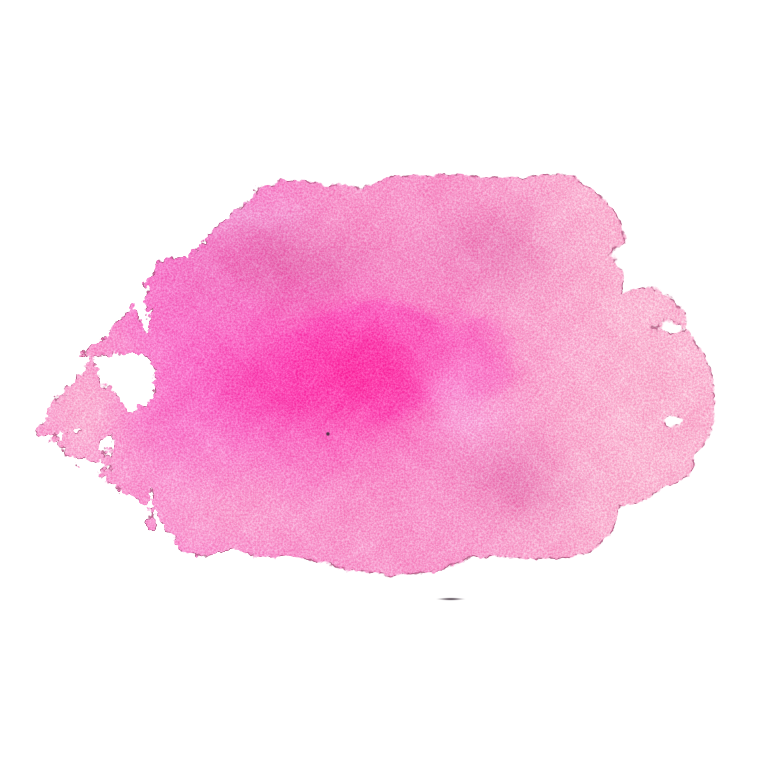
Write a Shadertoy shader that draws this background.

```glsl
const vec3 PAPER = vec3(1.0);
const vec3 ROSE = vec3(0.97, 0.60, 0.80);
const vec3 BLUSH = vec3(0.98, 0.72, 0.83);
const vec3 ORCHID = vec3(0.97, 0.51, 0.81);
const vec3 LILAC = vec3(0.97, 0.68, 0.88);
const vec3 MAUVE = vec3(0.87, 0.41, 0.66);
const vec3 MAGENTA = vec3(0.98, 0.27, 0.74);
const vec3 HOT_PINK = vec3(0.99, 0.19, 0.63);
const vec3 RIM = vec3(0.58, 0.18, 0.36);
const vec3 INK = vec3(0.22, 0.16, 0.21);
const float EDGE_ROUGHNESS = 0.008;
const float EDGE_WOBBLE = 0.007;
const float RIM_WIDTH = 0.0015;
const float GRAIN = 0.15;
const float MOTTLE = 0.035;

vec2 hash22(vec2 p) {
    vec3 q = fract(p.xyx * vec3(0.1031, 0.1030, 0.0973));
    q += dot(q, q.yzx + 33.33);
    return fract((q.xx + q.yz) * q.zy);
}
// Distance to the nearest scattered cell centre
float cellular(vec2 p) {
    vec2 cell = floor(p), f = fract(p);
    float nearest = 2.0;
    for (int i = 0; i < 9; i++) {
        vec2 o = vec2(i % 3 - 1, i / 3 - 1), r = o + hash22(cell + o) - f;
        nearest = min(nearest, dot(r, r));
    }
    return sqrt(nearest);
}
// Warped, rotated sine layers, roughly -1 to 1
float layeredSines(vec2 p) {
    float sum = 0.0, amp = 0.5;
    for (int i = 0; i < 5; i++, amp *= 0.6) {
        p += 0.7 * sin(p.yx * 1.3 + float(i));
        sum += amp * sin(p.x) * cos(p.y);
        p = mat2(1.36, 1.16, -1.16, 1.36) * p + 2.7;
    }
    return sum;
}
float ellipse(vec2 p, vec2 c, vec2 r) {
    return (length((p - c) / r) - 1.0) * min(r.x, r.y);
}
float roundBox(vec2 p, vec2 c, vec2 halfSize, float r) {
    vec2 q = abs(p - c) - halfSize + r;
    return length(max(q, 0.0)) + min(max(q.x, q.y), 0.0) - r;
}
float edgeSide(vec2 p, vec2 a, vec2 b) {
    vec2 e = normalize(b - a);
    return e.y * (p.x - a.x) - e.x * (p.y - a.y);
}
// Corners run counter-clockwise
float triangle(vec2 p, vec2 a, vec2 b, vec2 c) {
    return max(edgeSide(p, a, b), max(edgeSide(p, b, c), edgeSide(p, c, a)));
}
// Signed distance to the painted area
float washShape(vec2 p) {
    float d = ellipse(p, vec2(0.42, 0.515), vec2(0.222, 0.247));
    d = min(d, ellipse(p, vec2(0.385, 0.735), vec2(0.06, 0.036)));
    d = min(d, roundBox(p, vec2(0.62, 0.522), vec2(0.192, 0.248), 0.09));
    d = min(d, ellipse(p, vec2(0.78, 0.475), vec2(0.15, 0.138)));
    d = min(d, ellipse(p, vec2(0.835, 0.588), vec2(0.052, 0.036)));
    d = min(d, ellipse(p, vec2(0.862, 0.405), vec2(0.048, 0.042)));
    d = min(d, roundBox(p, vec2(0.335, 0.40), vec2(0.143, 0.125), 0.09));
    d = min(d, roundBox(p, vec2(0.30, 0.53), vec2(0.107, 0.135), 0.05));
    d = min(d, ellipse(p, vec2(0.51, 0.325), vec2(0.14, 0.076)));
    // Torn flaps on the left
    d = min(d, triangle(p, vec2(0.028, 0.422), vec2(0.175, 0.45), vec2(0.118, 0.528)));
    d = min(d, triangle(p, vec2(0.05, 0.43), vec2(0.195, 0.332), vec2(0.23, 0.48)));
    d = min(d, triangle(p, vec2(0.115, 0.54), vec2(0.21, 0.53), vec2(0.172, 0.605)));
    d = min(d, roundBox(p, vec2(0.198, 0.325), vec2(0.009, 0.02), 0.006));
    // Bare gaps
    d = max(d, -ellipse(p, vec2(0.155, 0.513), vec2(0.034, 0.022)));
    d = max(d, -ellipse(p, vec2(0.139, 0.422), vec2(0.010, 0.016)));
    d = max(d, -ellipse(p, vec2(0.115, 0.395), vec2(0.018, 0.010)));
    d = max(d, -ellipse(p, vec2(0.836, 0.666), vec2(0.038, 0.024)));
    d = max(d, -ellipse(p, vec2(0.879, 0.572), vec2(0.022, 0.010)));
    return max(d, -ellipse(p, vec2(0.876, 0.452), vec2(0.010, 0.006)));
}
vec3 tint(vec3 col, vec2 p, vec2 c, vec2 r, vec3 pigment, float amount) {
    vec2 q = (p - c) / r;
    return mix(col, pigment, amount * exp(-dot(q, q)));
}
vec3 pigments(vec2 p) {
    vec3 col = mix(ORCHID, ROSE, smoothstep(0.2, 0.5, p.x));
    col = mix(col, BLUSH, smoothstep(0.52, 0.86, p.x));
    col = tint(col, p, vec2(0.10, 0.46), vec2(0.09, 0.14), BLUSH, 0.9);
    col = tint(col, p, vec2(0.29, 0.33), vec2(0.13, 0.07), BLUSH, 0.6);
    col = tint(col, p, vec2(0.30, 0.71), vec2(0.07, 0.025), LILAC, 0.8);
    // Dull blooms
    col = tint(col, p, vec2(0.37, 0.66), vec2(0.10, 0.05), MAUVE, 0.65);
    col = tint(col, p, vec2(0.64, 0.67), vec2(0.08, 0.05), MAUVE, 0.4);
    col = tint(col, p, vec2(0.67, 0.37), vec2(0.07, 0.05), MAUVE, 0.5);
    // Saturated centre with a crisp stroke over it
    col = tint(col, p, vec2(0.40, 0.51), vec2(0.18, 0.11), MAGENTA, 0.65);
    col = mix(col, MAGENTA, 0.4 * smoothstep(0.006, -0.016, ellipse(p, vec2(0.51, 0.53), vec2(0.17, 0.07))));
    col = tint(col, p, vec2(0.46, 0.51), vec2(0.12, 0.065), HOT_PINK, 0.7);
    return tint(col, p, vec2(0.61, 0.47), vec2(0.05, 0.06), LILAC, 0.65);
}
void mainImage(out vec4 fragColor, in vec2 fragCoord) {
    float pixel = 1.0 / min(iResolution.x, iResolution.y);
    vec2 p = (fragCoord - 0.5 * iResolution.xy) * pixel + 0.5;
    // Ragged outline, rougher towards the left
    float ragged = 0.9 * layeredSines(p * 28.0) + 0.7 * cellular(p * 75.0) + 0.4 * cellular(p * 190.0) - 0.5;
    ragged *= EDGE_ROUGHNESS * mix(1.5, 0.55, smoothstep(0.2, 0.45, p.x));
    float d = washShape(p) + ragged + EDGE_WOBBLE * layeredSines(p * 15.0 + 4.0);
    // Pigment, mottling and paper grain
    vec2 drift = 0.02 * vec2(layeredSines(p * 18.0), layeredSines(p * 18.0 + 9.0));
    vec3 col = pigments(p + drift + 0.007 * layeredSines(p * 60.0));
    float grain = cellular(mat2(0.8, 0.6, -0.6, 0.8) * p * 290.0) - cellular(p * 370.0);
    float mottle = layeredSines(p * 36.0) + 0.8 * layeredSines(p * 110.0);
    col += vec3(0.12, 1.0, 0.6) * (GRAIN * grain + MOTTLE * mottle);
    // Broken dark rim
    float rim = exp(-d * d / (RIM_WIDTH * RIM_WIDTH)) * smoothstep(0.35, 0.65, cellular(p * 110.0));
    col = mix(PAPER, mix(col, RIM, 0.85 * rim), smoothstep(pixel, -pixel, d));
    // Stray ink specks
    float speck = min(ellipse(p, vec2(0.427, 0.435), vec2(0.0022)), ellipse(p, vec2(0.587, 0.220), vec2(0.010, 0.0012)));
    col = mix(col, INK, smoothstep(pixel, -pixel, speck) * 0.85);
    fragColor = vec4(clamp(col, 0.0, 1.0), 1.0);
}
```
